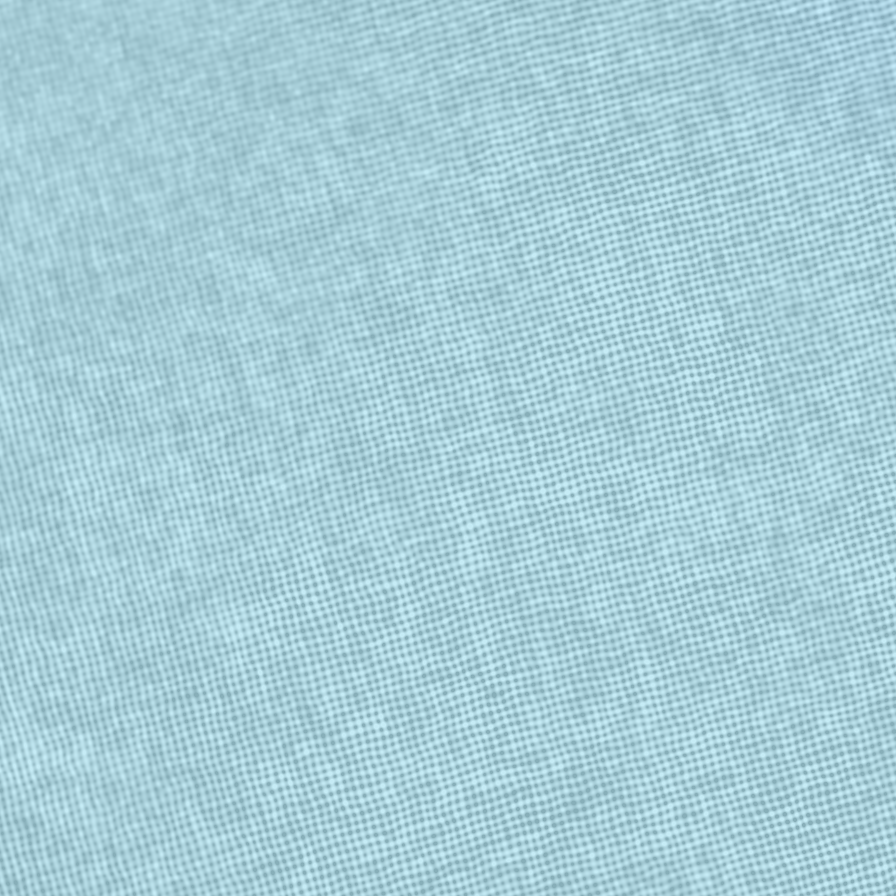
A Shadertoy shader for this texture:

```glsl
// Pale aqua plain-weave cloth, tilted, with soft worn patches and uneven threads.

#define COLUMNS 112.0     // column threads per canvas side
#define ROWS 108.0        // row threads per canvas side
#define TILT 0.27         // weave rotation in radians
#define WAVER 0.7         // sideways drift of threads, in threads
#define RIB 0.19          // tone swing of the thread ribs
#define PINHOLE 0.42      // darkness of gaps between threads
#define FIBRE 0.24        // tone variation along single threads
#define GRAIN 0.30        // tone variation from crossing to crossing
#define MOTTLE 0.12       // tone variation of broad patches
#define SHADE vec3(0.530, 0.682, 0.722)
#define LIGHT vec3(0.775, 0.925, 0.965)

const float TAU = 6.2831853;

float hash(vec2 p) {
    vec3 q = fract(vec3(p.xyx) * 0.1031);
    q += dot(q, q.yzx + 33.33);
    return fract((q.x + q.y) * q.z);
}

// Smooth value noise, centred on zero
float noise(vec2 p) {
    vec2 i = floor(p), f = fract(p);
    f = f * f * (3.0 - 2.0 * f);
    float low = mix(hash(i), hash(i + vec2(1, 0)), f.x);
    float high = mix(hash(i + vec2(0, 1)), hash(i + vec2(1, 1)), f.x);
    return mix(low, high, f.y) - 0.5;
}

float fbm(vec2 p) {
    float sum = 0.0, gain = 0.6;
    for (int i = 0; i < 3; i++) {
        sum += gain * noise(p);
        p = p * 2.1 + 17.0;
        gain *= 0.55;
    }
    return sum;
}

// Thread coordinates: x counts columns, y counts rows
vec2 weaveCoords(vec2 uv) {
    float c = cos(TILT), s = sin(TILT);
    vec2 p = mat2(c, -s, s, c) * (uv - 0.5) * vec2(COLUMNS, ROWS);
    vec2 drift = vec2(noise(uv * 7.0 + 31.0), noise(uv * 7.0 + 63.0));
    vec2 jitter = vec2(noise(p * 0.45), noise(p * 0.45 + 70.0));
    return p + WAVER * drift + 0.35 * jitter + 200.0;
}

// Column and row visibility: ribs on the left, rows at the upper right
vec2 threadStrength(vec2 uv) {
    float across = smoothstep(0.0, 0.6, uv.x);
    float columns = mix(1.15, 0.9, across) * mix(1.0, 0.45, smoothstep(0.55, 1.0, uv.y));
    float rows = mix(0.4, 1.2, across);
    float worn = 1.0 - 0.45 * smoothstep(0.75, 0.1, distance(uv, vec2(0.05, 1.0)));
    return vec2(columns, rows) * worn * (1.0 + 0.7 * fbm(uv * 9.0 + 5.0));
}

float weaveTone(vec2 p, vec2 strength) {
    vec2 crest = cos(TAU * p);
    float ribs = RIB * dot(crest, strength);

    // Gaps lie where both threads fall away
    vec2 valley = 0.5 - 0.5 * crest;
    float gap = valley.x * valley.y;
    float holes = PINHOLE * (gap * gap - 0.14) * strength.x * strength.y;

    // Alternating over-under crossings
    vec2 cell = floor(p + 0.5);
    float parity = 1.0 - 2.0 * mod(cell.x + cell.y, 2.0);
    float crossing = 0.05 * parity * (1.0 - valley.x) * (1.0 - valley.y);
    return ribs - holes + crossing;
}

void mainImage(out vec4 fragColor, in vec2 fragCoord) {
    vec2 uv = fragCoord / iResolution.xy;
    vec2 p = weaveCoords(uv);

    // Fade the weave where threads become finer than the pixel grid
    float pixel = COLUMNS / min(iResolution.x, iResolution.y);
    float detail = 1.0 - smoothstep(0.3, 0.7, pixel);

    float tone = 0.5 + detail * weaveTone(p, threadStrength(uv));

    // Uneven yarn, stretched along each thread, and grain at the crossings
    float yarn = noise(p * vec2(0.3, 1.1)) + noise(p * vec2(1.1, 0.3) + 90.0);
    tone += detail * (FIBRE * 0.8 * yarn + GRAIN * noise(p * 1.3 + 50.0));

    // Broad patches and a faint lift through the middle
    tone += MOTTLE * (fbm(uv * 5.0) + 0.8 * fbm(uv * 19.0 + 40.0));
    tone += 0.04 * (smoothstep(0.7, 0.0, distance(uv, vec2(0.55, 0.45))) - 0.4);

    vec3 color = mix(SHADE, LIGHT, clamp(tone, 0.0, 1.0));
    color += vec3(-0.005, -0.005, 0.015) * smoothstep(0.3, 0.0, distance(uv, vec2(1.0)));
    fragColor = vec4(color, 1.0);
}
```
